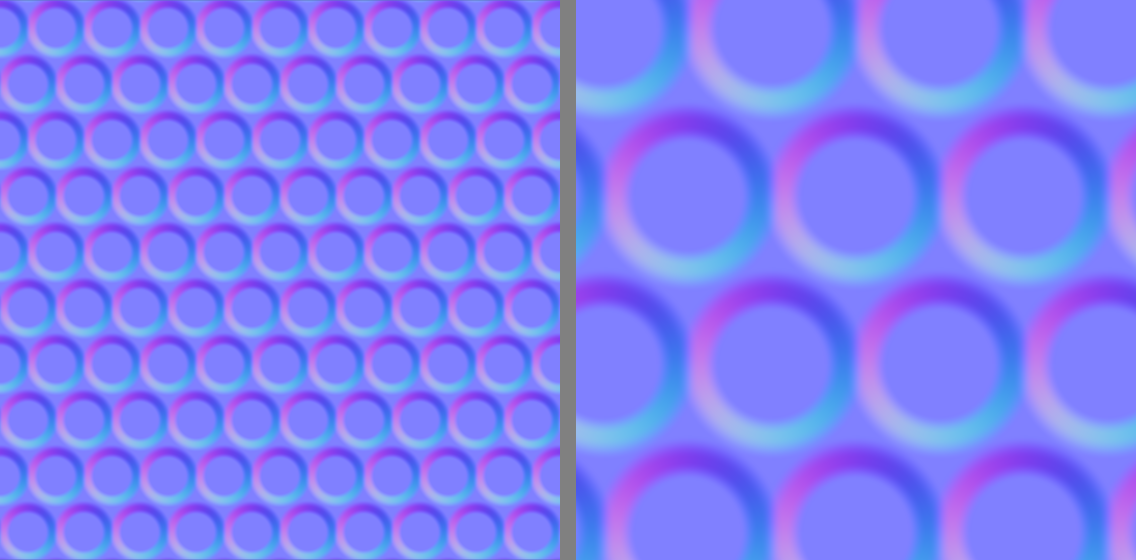
Left, the full canvas; right, a detail of the centre.
Write a WebGL 1 fragment shader that draws this texture map.

```glsl
precision highp float;

// Tangent-space normal map of round, bevelled dimples in ten staggered rows of ten.

uniform vec2 u_resolution;

// Sideways tilt of the surface at an offset from a dimple centre (cell units).
vec2 dimpleTilt(vec2 offset) {
  float radius = length(offset);
  float slope = smoothstep(0.31, 0.42, radius) * (1.0 - smoothstep(0.44, 0.575, radius));
  return -0.6 * slope * offset / max(radius, 0.001);
}

void main() {
  vec2 uv = gl_FragCoord.xy / u_resolution;
  vec2 cell = uv * 10.0;
  vec2 tilt = vec2(0.0);

  // Sum the overlapping bevels of the nearest dimples in three rows.
  for (int j = -1; j <= 1; j++) {
    float row = floor(cell.y) + float(j);
    float stagger = 0.5 * mod(row, 2.0);
    vec2 local = vec2(fract(cell.x + stagger), cell.y - row) - 0.5;
    for (int i = -1; i <= 1; i++) {
      tilt += dimpleTilt(local - vec2(float(i), 0.0));
    }
  }

  // Encode the unit normal as a colour.
  vec3 normal = normalize(vec3(tilt, 1.0));
  vec3 color = normal * 0.5 + 0.5;

  // Thin dull seam along the top and bottom borders.
  float border = min(uv.y, 1.0 - uv.y);
  float seam = 1.0 - smoothstep(0.0005, 0.002, border);
  color = mix(color, vec3(0.36, 0.45, 0.75), 0.6 * seam);

  gl_FragColor = vec4(color, 1.0);
}
```
